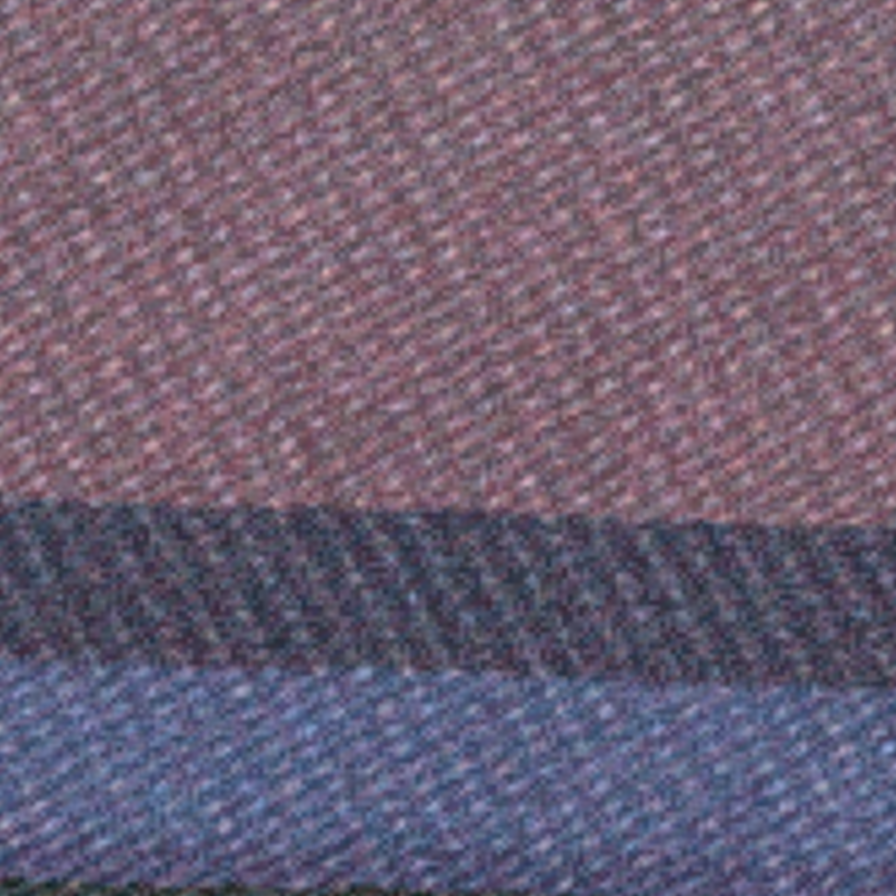
Write a Shadertoy shader that draws this texture.

```glsl
// Woven cloth in slightly sloping bands: mauve, slate, blue and a dark hem.
// Soft stitches sit in level rows, each row shifted by a fixed step, so they
// line up as twill diagonals; smooth noise tints the yarn.

const float TAU = 6.2831853;
const float STEP = 0.23; // sideways shift from one row to the next

float hash(vec2 p) {
    vec3 q = fract(vec3(p.xyx) * 0.1031);
    q += dot(q, q.yzx + 33.33);
    return fract((q.x + q.y) * q.z);
}

float noise(vec2 p) {
    vec2 i = floor(p), f = fract(p);
    f = f * f * (3.0 - 2.0 * f);
    return mix(mix(hash(i), hash(i + vec2(1, 0)), f.x),
               mix(hash(i + vec2(0, 1)), hash(i + vec2(1, 1)), f.x), f.y);
}

// Tinted light of the raised stitches around a point of the weave
vec3 stitches(vec2 weave, float slant) {
    vec3 sum = vec3(0.0);
    for (int i = -1; i <= 1; i++) {
        float row = floor(weave.y + 0.5) + float(i);
        float x = weave.x + STEP * row;
        vec2 id = vec2(floor(x + 0.5), row) + 50.0;
        vec2 d = vec2(x + 50.0 - id.x, 0.43 * (weave.y - row));
        d += 0.08 * (vec2(hash(id + 7.0), hash(id + 19.0)) - 0.5);
        d.y -= slant * d.x;
        vec3 tint = mix(vec3(1.1, 0.95, 0.78), vec3(0.87, 0.98, 1.15), hash(id));
        sum += tint * exp(-dot(d * d, vec2(30.0, 50.0))) * mix(0.5, 1.3, hash(id + 53.0));
    }
    return sum;
}

void mainImage(out vec4 fragColor, in vec2 fragCoord) {
    vec2 p = fragCoord / iResolution.xy;
    float h = p.y + 0.033 * p.x + 0.002 * sin(p.x * 9.0);
    vec2 weave = vec2(p.x * 20.3, p.y * 47.0 + 0.3);

    // Band edges, made uneven by the threads
    float e = h + 0.008 * (noise(p * 60.0) - 0.5);
    float mauve = smoothstep(0.437, 0.452, e);
    float blue = 1.0 - smoothstep(0.255, 0.272, e);
    float slate = 1.0 - mauve - blue;
    float hem = 1.0 - smoothstep(0.05, 0.09, e);
    float corner = 1.0 - smoothstep(0.014, 0.028, e);

    vec3 color = mauve * vec3(0.504, 0.404, 0.457)
               + slate * vec3(0.302, 0.293, 0.370)
               + blue * vec3(0.363, 0.390, 0.528);
    color = mix(color, vec3(0.31, 0.305, 0.43), 0.65 * hem);
    color = mix(color, vec3(0.21, 0.23, 0.21), 0.8 * corner);

    // Broad fading across the cloth
    float fade = sin(p.x * 7.0 + 3.0 * sin(p.y * 5.0)) + sin(p.y * 13.0 - p.x * 4.0);
    color *= 1.0 + 0.007 * fade + 0.03 * (noise(p * 11.0) - 0.5);
    color += mauve * (p.y - 0.7) * vec3(0.01, 0.03, 0.02);

    // Ridges through the stitches: rising on the light bands, steep on the slate
    float wobble = 0.35 * (noise(p * 40.0) - 0.5);
    float steep = cos(TAU * (weave.x + STEP * weave.y + wobble));
    float rising = cos(TAU * (weave.x + (STEP - 1.0) * weave.y + wobble));
    color += mix(0.026 * rising, 0.014 * steep, slate);

    // Stitches, with the ground lowered to keep the mean tone
    vec3 knots = stitches(weave, mix(0.3, -0.1, slate));
    color += mix(0.165, 0.15, slate) * (knots - 0.170);

    // Yarn tints stretched along the twill, and fine fuzz
    vec2 yarn = vec2(p.x * 75.0, (p.y - 0.45 * p.x) * 115.0) + 80.0;
    float red = noise(yarn) - 0.5;
    float cool = noise(yarn * 1.1 + 71.0) - 0.5;
    float fuzz = noise(p * 165.0 + 11.0) - 0.5;
    color += red * vec3(0.10, -0.03, 0.01) + cool * vec3(-0.02, 0.02, 0.08);
    color += fuzz * 0.18;

    fragColor = vec4(clamp(color, 0.0, 1.0), 1.0);
}
```
